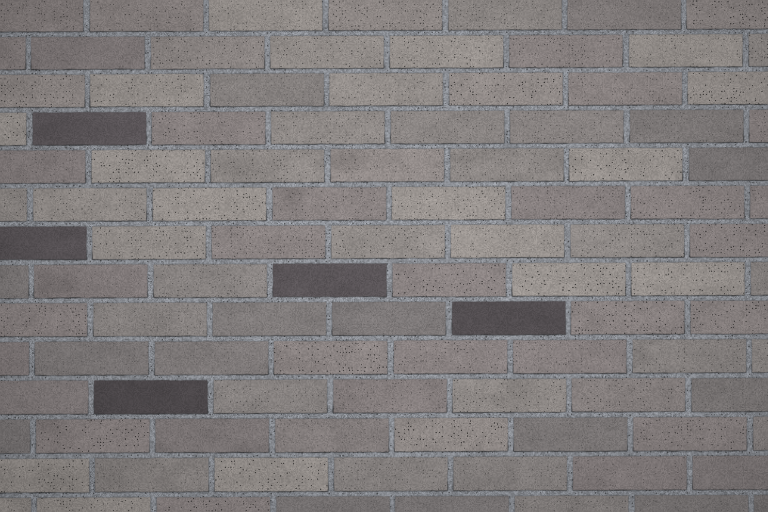
A Shadertoy shader for this texture:

```glsl
// A weathered grey brick wall in running bond with pale, gritty mortar.
// Each brick is a rounded box in a staggered grid; hashes choose its tone,
// scattered dots make its pores, and value noise adds grain and mottling.

// Lengths are in canvas heights, measured from the top left.
const vec2 PITCH = vec2(0.2334, 0.0734);      // brick plus joint
const vec2 FIRST_JOINT = vec2(0.169, 0.0645); // where the bond starts
const vec2 BRICK_HALF = vec2(0.1108, 0.0316);
const float CORNER = 0.002;
const float BOND_SHIFT = 0.49;   // stagger of every other row
const float ROW_DRIFT = 0.0009;  // sideways slip per row
const float ROW_STRETCH = 0.32;  // rows grow slightly taller downwards
const float TILT = 0.004;        // courses rise to the right
const float DARK_SHARE = 0.055;  // fraction of dark bricks
const float PORE_SCALE = 165.0;  // pore cells per canvas height
const float GRAIN_SCALE = 480.0;
const vec2 LIGHT_CENTRE = vec2(0.80, 0.46);

const vec3 BEIGE  = vec3(0.592, 0.570, 0.555);
const vec3 GREY   = vec3(0.480, 0.463, 0.463);
const vec3 MAUVE  = vec3(0.518, 0.487, 0.488);
const vec3 DARK   = vec3(0.305, 0.287, 0.298);
const vec3 MORTAR = vec3(0.535, 0.548, 0.572);

float hash(vec2 p) {
    vec3 q = fract(p.xyx * 0.1031);
    q += dot(q, q.yzx + 33.33);
    return fract((q.x + q.y) * q.z);
}

float noise(vec2 p) {
    vec2 i = floor(p), f = fract(p);
    f = f * f * (3.0 - 2.0 * f);
    return mix(mix(hash(i), hash(i + vec2(1, 0)), f.x),
               mix(hash(i + vec2(0, 1)), hash(i + vec2(1, 1)), f.x), f.y);
}

float fbm(vec2 p) {
    float sum = 0.0, amp = 0.5;
    for (int i = 0; i < 4; i++) {
        sum += amp * noise(p);
        p = p * 2.03 + 17.7;
        amp *= 0.5;
    }
    return sum / 0.9375;
}

// One small dot per cell, random in place and size; many are too small to show.
float poreDots(vec2 p) {
    vec2 cell = floor(p);
    vec2 centre = 0.3 + 0.4 * vec2(hash(cell + 11.0), hash(cell + 47.0));
    float radius = 0.36 * smoothstep(0.45, 1.0, hash(cell + 83.0));
    return 1.0 - smoothstep(radius - 0.2, radius + 0.14, length(p - cell - centre) + 0.12);
}

float roundedBox(vec2 p, vec2 halfSize, float radius) {
    vec2 q = abs(p) - halfSize + radius;
    return length(max(q, 0.0)) + min(max(q.x, q.y), 0.0) - radius;
}

// Brick index in id; position within the cell, from its centre, in local.
void bond(vec2 p, out vec2 id, out vec2 local) {
    float drop = p.y - FIRST_JOINT.y + TILT * (p.x - 0.75);
    float course = drop / PITCH.y - ROW_STRETCH * drop * drop + 1.0;
    float row = floor(course);
    float along = (p.x - FIRST_JOINT.x - ROW_DRIFT * row) / PITCH.x
                + BOND_SHIFT * mod(row, 2.0);
    id = vec2(floor(along), row) + 20.0;
    local = (fract(vec2(along, course)) - 0.5) * PITCH;
    local += (vec2(hash(id + 71.0), hash(id + 93.0)) - 0.5) * vec2(0.0015, 0.0006);
}

vec3 brickColor(vec2 p, vec2 id, vec2 local) {
    // Tone: bricks come in runs along a row, a few are fired dark.
    float tone = 0.5 * hash(id) + 0.5 * noise(id * vec2(0.4, 0.8) + 5.0);
    float pale = smoothstep(0.22, 0.62, tone);
    vec3 color = mix(GREY, BEIGE, pale);
    color = mix(color, MAUVE, 0.8 * smoothstep(0.5, 0.85, hash(id + 31.0)));
    float dark = step(hash(id + 57.0), DARK_SHARE);
    color = mix(color, DARK * (0.92 + 0.32 * hash(id + 13.0)), dark);

    // Surface: broad mottling, fine grain, open pores and faint stains.
    float mottle = fbm(p * vec2(22.0, 34.0) + id * 3.1);
    float grain = noise(p * GRAIN_SCALE);
    color *= 1.0 + 0.12 * (mottle - 0.5) + 0.17 * (grain - 0.5);
    float poreDepth = mix(0.14, 0.62, pale * (0.35 + 0.65 * hash(id + 5.0)));
    color *= 1.0 - poreDots(p * PORE_SCALE) * poreDepth * (1.0 - 0.8 * dark);
    float stain = smoothstep(0.55, 0.85, fbm(p * vec2(9.0, 16.0) + 60.0));
    return color * (1.0 - 0.10 * stain * hash(id + 83.0));
}

vec3 mortarColor(vec2 p) {
    float grit = noise(p * 300.0 + 9.0);
    float sand = noise(p * 520.0 + 90.0);
    vec3 color = MORTAR * (0.77 + 0.22 * grit + 0.24 * sand);
    color *= 1.0 - 0.40 * poreDots(p * 150.0 + 31.0);
    return color * (0.94 + 0.12 * fbm(p * 14.0));
}

void mainImage(out vec4 fragColor, in vec2 fragCoord) {
    float pixel = 1.0 / iResolution.y;
    vec2 p = vec2(fragCoord.x, iResolution.y - fragCoord.y) * pixel;
    vec2 id, local;
    bond(p, id, local);

    // Slightly chipped outline
    float d = roundedBox(local, BRICK_HALF, CORNER);
    d += 0.0009 * (noise(p * 150.0) - 0.5) + 0.0007 * (noise(p * 35.0) - 0.5);
    float brick = 1.0 - smoothstep(-0.75 * pixel, 0.75 * pixel, d);
    vec3 color = mix(mortarColor(p), brickColor(p, id, local), brick);

    // Crevice shadow, deeper below each brick
    float crevice = exp(-pow((d - 0.0004) / 0.0014, 2.0));
    float below = smoothstep(0.0, BRICK_HALF.y, local.y);
    color *= 1.0 - crevice * (0.12 + 0.20 * below) * (0.5 + noise(p * 60.0));

    // Light falls off towards the corners
    vec2 away = (p - LIGHT_CENTRE) * vec2(0.8, 1.0);
    color *= 1.04 - 0.32 * dot(away, away);
    fragColor = vec4(clamp(color, 0.0, 1.0), 1.0);
}
```
